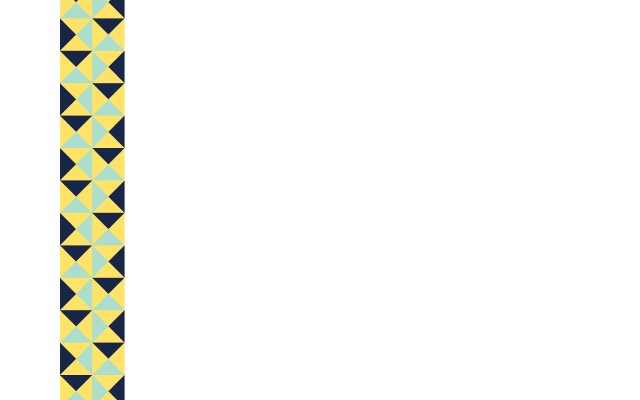
Reproduce this background procedurally as a Shadertoy shader.

```glsl
// A vertical ribbon of quartered square tiles on a plain white ground.
// Each tile is cut by its diagonals; the dark quarter turns from tile to tile
// in a checkerboard order. Edges are smoothed by averaging subsamples.

// Lengths are fractions of the canvas height.
const vec2  TILE_SIZE   = vec2(0.0808, 0.08106);
const vec2  GRID_ORIGIN = vec2(0.1498, 0.0625);
const float COLUMNS     = 2.0;
const int   SUBSAMPLES  = 5;

const vec3 WHITE  = vec3(1.0);
const vec3 YELLOW = vec3(1.0, 0.89, 0.40);
const vec3 MINT   = vec3(0.67, 0.87, 0.80);
const vec3 NAVY   = vec3(0.09, 0.15, 0.28);

// Direction from the tile centre towards its dark quarter.
vec2 darkDirection(vec2 cell) {
    bool pointsUp = mod(cell.x + cell.y, 2.0) > 0.5;
    return pointsUp ? vec2(0.0, 1.0) : vec2(cell.x < 0.5 ? -1.0 : 1.0, 0.0);
}

vec3 ribbonColor(vec2 position) {
    vec2 grid = (position - GRID_ORIGIN) / TILE_SIZE;
    if (grid.x < 0.0 || grid.x >= COLUMNS) return WHITE;

    // Split the tile into quarters along and across the dark direction.
    vec2 local = fract(grid) - 0.5;
    vec2 direction = darkDirection(floor(grid));
    float along = dot(local, direction);
    float across = abs(dot(local, vec2(-direction.y, direction.x)));

    if (along > across) return NAVY;
    if (-along > across) return MINT;
    return YELLOW;
}

void mainImage(out vec4 fragColor, in vec2 fragCoord) {
    // Average a small grid of samples inside the pixel.
    vec3 total = vec3(0.0);
    for (int j = 0; j < SUBSAMPLES; j++) {
        for (int i = 0; i < SUBSAMPLES; i++) {
            vec2 offset = (vec2(i, j) + 0.5) / float(SUBSAMPLES) - 0.5;
            total += ribbonColor((fragCoord + offset) / iResolution.y);
        }
    }
    fragColor = vec4(total / float(SUBSAMPLES * SUBSAMPLES), 1.0);
}
```
